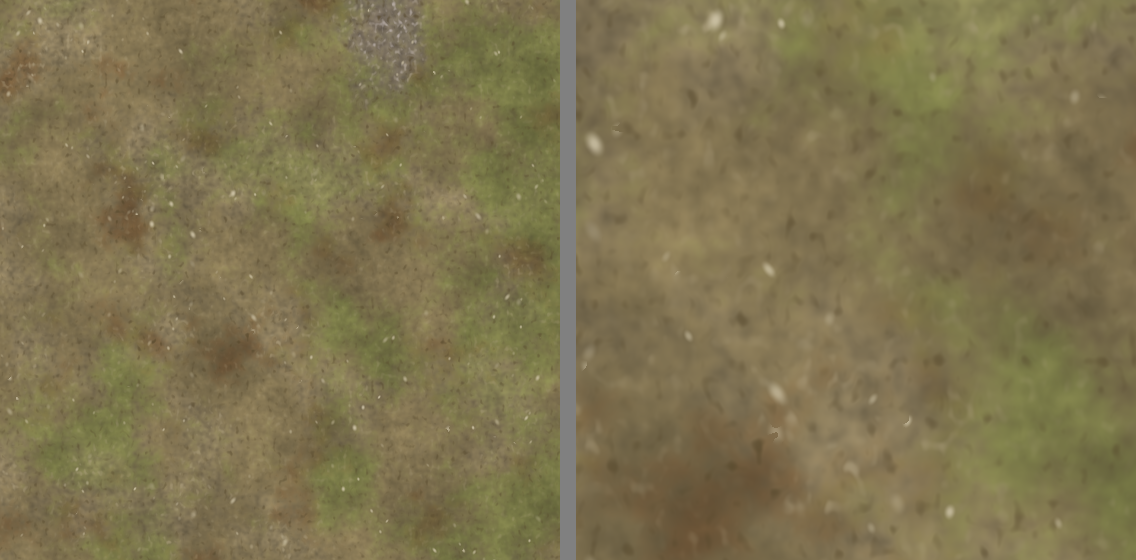
Left: the whole. Right: its middle third, enlarged.
Reproduce this texture procedurally as a WebGL 1 fragment shader.

```glsl
precision highp float;

uniform vec2 u_resolution;

const vec3 STRAW = vec3(0.505, 0.448, 0.315);
const vec3 MOSS = vec3(0.458, 0.462, 0.268);
const vec3 EARTH = vec3(0.400, 0.300, 0.190);
const vec3 PALE_GRASS = vec3(0.700, 0.645, 0.520);
const vec3 DRY_THATCH = vec3(0.570, 0.512, 0.395);
const vec3 SHADE = vec3(0.335, 0.280, 0.170);
const vec3 ASH = vec3(0.480, 0.435, 0.390);
const vec3 ASH_BLADE = vec3(0.730, 0.690, 0.670);
const vec3 SPECK = vec3(0.820, 0.780, 0.670);

const float PATCH_SCALE = 4.0;
const float MOTTLE_SCALE = 22.0;
const float GRAIN_SCALE = 68.0;
const float FLECK_SCALE = 92.0;
const float SPECK_CELLS = 55.0;
const float SPECK_DENSITY = 0.12;
const float GRAIN_CONTRAST = 0.17;
const float MOTTLE_CONTRAST = 0.12;
const float BROAD_CONTRAST = 0.17;
const vec2 FLECK_STRETCH = vec2(1.12, 0.88);
const vec2 ASH_CENTER = vec2(0.69, 0.95);
const vec2 ASH_SIZE = vec2(0.085, 0.13);

vec2 hash2(vec2 p) {
  vec3 q = fract(p.xyx * vec3(0.1031, 0.1030, 0.0973));
  q += dot(q, q.yzx + 33.33);
  return fract((q.xx + q.yz) * q.zy);
}

vec2 gradient(vec2 cell) {
  float angle = 6.2832 * hash2(cell).x;
  return vec2(cos(angle), sin(angle));
}

float gradientNoise(vec2 p) {
  vec2 i = floor(p);
  vec2 f = p - i;
  vec2 u = f * f * f * (f * (f * 6.0 - 15.0) + 10.0);
  float a = dot(gradient(i), f);
  float b = dot(gradient(i + vec2(1.0, 0.0)), f - vec2(1.0, 0.0));
  float c = dot(gradient(i + vec2(0.0, 1.0)), f - vec2(0.0, 1.0));
  float d = dot(gradient(i + vec2(1.0, 1.0)), f - vec2(1.0, 1.0));
  return mix(mix(a, b, u.x), mix(c, d, u.x), u.y);
}

float fbm(vec2 p) {
  float sum = 0.0;
  float weight = 1.0;
  for (int octave = 0; octave < 4; octave++) {
    sum += weight * gradientNoise(p);
    p = mat2(1.6, 1.2, -1.2, 1.6) * p + 17.3;
    weight *= 0.55;
  }
  return sum;
}

// Sparse soft seeds and dry tips, one candidate per cell
float specks(vec2 uv, float density) {
  vec2 p = uv * SPECK_CELLS;
  vec2 base = floor(p);
  float cover = 0.0;
  for (int y = -1; y <= 1; y++) {
    for (int x = -1; x <= 1; x++) {
      vec2 cell = base + vec2(float(x), float(y));
      vec2 place = hash2(cell + 71.0);
      vec2 trait = hash2(cell + 139.0);
      vec2 d = p - cell - place;
      d.x += d.y * (trait.y - 0.5);
      float size = mix(0.16, 0.36, place.x * place.x * place.x);
      float dist = length(d * vec2(1.15, 0.85)) / size;
      float strength = step(trait.x, density) * mix(0.3, 1.0, place.y * place.y);
      cover = max(cover, strength * (1.0 - smoothstep(0.1, 1.3, dist)));
    }
  }
  return cover;
}

void main() {
  vec2 uv = gl_FragCoord.xy / u_resolution.y;

  // Fine and middle texture layers
  float grain = gradientNoise(uv * GRAIN_SCALE + 5.0)
              + 0.6 * gradientNoise(uv * GRAIN_SCALE * 1.9 + 41.0);
  vec2 fleckUv = uv * FLECK_SCALE * FLECK_STRETCH;
  float fleck = gradientNoise(fleckUv + 23.0)
              + 0.5 * gradientNoise(fleckUv * 1.7 + 61.0);
  float mottle = fbm(uv * MOTTLE_SCALE + 97.0);

  // Broad ground cover with ragged borders
  float ragged = 0.3 * mottle + 0.15 * grain;
  float mossField = fbm(uv * PATCH_SCALE + 3.7) + 0.45 * (uv.x - 0.5) + ragged;
  float earthField = fbm(uv * PATCH_SCALE * 1.6 + 29.1) + ragged;
  float dryField = fbm(uv * PATCH_SCALE * 1.3 + 53.9) - 0.3 * (uv.x - 0.5) - ragged;
  float moss = smoothstep(-0.25, 0.5, mossField);
  float earth = smoothstep(0.12, 0.85, earthField) * (1.0 - 0.4 * moss);
  float dry = smoothstep(-0.15, 0.6, dryField) * (1.0 - 0.5 * moss);

  vec3 color = mix(STRAW, MOSS, moss);
  color = mix(color, DRY_THATCH, 0.65 * dry);
  color = mix(color, EARTH, 0.8 * earth);
  color *= 1.0 + BROAD_CONTRAST * fbm(uv * 7.0 + 83.0) + MOTTLE_CONTRAST * mottle;

  // Ash-coloured litter breaking up at its edge
  float ashDist = length((uv - ASH_CENTER) / ASH_SIZE);
  float ash = 1.0 - smoothstep(0.2, 1.2, ashDist + 0.6 * fbm(uv * 12.0) + ragged);
  color = mix(color, ASH, 0.85 * ash);

  // Grass grain, pale blades and dark gaps gathered in clumps
  float clump = smoothstep(-0.3, 0.5, mottle);
  float roughness = mix(0.6, 1.25, dry) + 0.6 * ash;
  color *= 1.0 + GRAIN_CONTRAST * roughness * grain;
  float blades = smoothstep(0.05, 0.75, fleck) * (0.08 + clump * (0.2 + 0.6 * dry) + 0.7 * ash);
  float gaps = smoothstep(0.15, 0.8, -fleck) * (0.15 + 0.35 * (1.0 - clump) + 0.3 * earth + 0.2 * ash);
  color = mix(color, mix(PALE_GRASS, ASH_BLADE, ash), min(blades, 0.9));
  color = mix(color, SHADE, min(gaps, 0.9));

  // Bright specks gather on dry ground
  float density = SPECK_DENSITY * (0.3 + dry + ash);
  color = mix(color, SPECK, 0.85 * specks(uv, density));

  gl_FragColor = vec4(clamp(color, 0.0, 1.0), 1.0);
}
```
